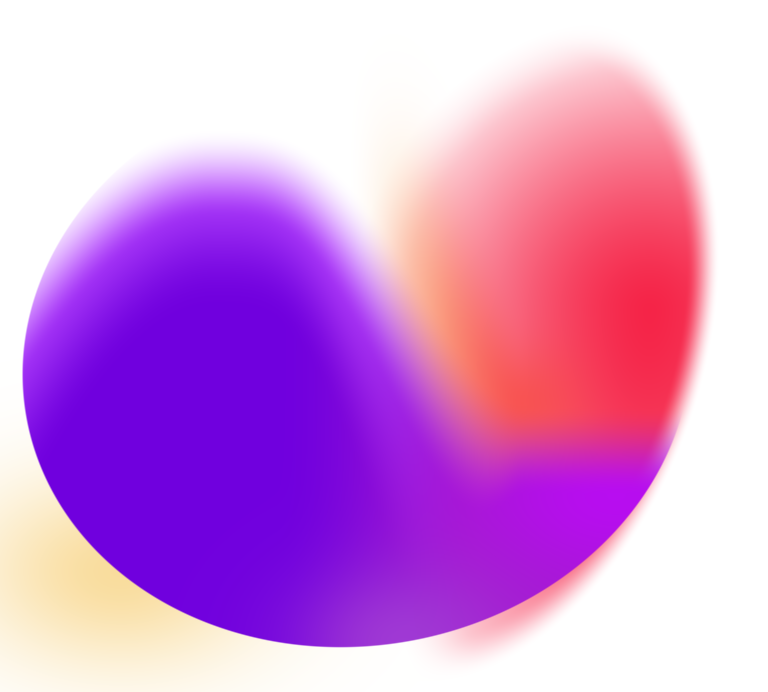
This background is drawn by a WebGL 2 fragment shader. Its source:

```glsl
#version 300 es
precision highp float;
// A soft two-lobed gradient blob on white: a blurred red ellipse lies under a
// crisp violet disc whose upper side dissolves along a curved valley line.
// Lengths are in canvas heights, with the origin at the lower left.

#define DISC_CENTER vec2(0.516, 0.480)
#define DISC_RADII vec2(0.4827, 0.4147)
#define DISC_SKEW 0.1
#define LOBE_CENTER vec2(0.686, 0.501)
#define LOBE_RADII vec2(0.328, 0.506)
#define LOBE_AXIS vec2(0.946, -0.324)
#define HOT_SPOT vec2(0.939, 0.552)
#define HOT_RADIUS 0.429
#define CREST vec2(0.311, 0.815)
#define VALLEY_SIZE vec2(0.448, 0.400)
#define VEIL_WIDTH 0.13

uniform vec2 u_resolution;
out vec4 fragColor;

const vec3 WHITE = vec3(1.0);
const vec3 YELLOW = vec3(0.97, 0.83, 0.52);
const vec3 RED = vec3(0.96, 0.14, 0.28);
const vec3 PEACH = vec3(0.98, 0.72, 0.45);
const vec3 CORAL = vec3(0.97, 0.28, 0.22);
const vec3 VIOLET = vec3(0.44, 0.00, 0.87);
const vec3 LILAC = vec3(0.72, 0.28, 1.00);
const vec3 ORCHID = vec3(0.64, 0.10, 0.81);
const vec3 NEON = vec3(0.72, 0.05, 0.94);
const vec3 MAUVE = vec3(0.63, 0.24, 0.83);

// Gaussian falloff around a centre, with separate widths per axis.
float glow(vec2 p, vec2 center, vec2 size) {
    vec2 d = (p - center) / size;
    return exp(-dot(d, d));
}

// Height of the line from the left crest down into the valley.
float veilHeight(float x) {
    float t = clamp((x - CREST.x) / VALLEY_SIZE.x, 0.0, 1.0);
    float left = min(x - CREST.x, 0.0);
    return CREST.y - VALLEY_SIZE.y * smoothstep(0.0, 1.0, pow(t, 1.5)) - 2.08 * left * left;
}

// Approximate distance below that line, positive on the violet side.
float veilDepth(vec2 p) {
    float e = 0.01;
    float slope = (veilHeight(p.x + e) - veilHeight(p.x - e)) / (2.0 * e);
    return (veilHeight(p.x) - p.y) / sqrt(1.0 + slope * slope);
}

// Opacity of the red lobe: blurred tilted ellipse times a fade from the hot spot.
float lobeAlpha(vec2 p) {
    vec2 d = p - LOBE_CENTER;
    vec2 across = vec2(dot(d, LOBE_AXIS), dot(d, vec2(-LOBE_AXIS.y, LOBE_AXIS.x)));
    float edge = 1.0 - smoothstep(0.87, 1.01, length(across / LOBE_RADII));
    vec2 h = p - HOT_SPOT;
    h.y *= h.y < 0.0 ? 0.5 : 1.0;
    float t = min(length(h) / HOT_RADIUS, 1.0);
    return edge * (1.0 - pow(t, 1.5)) * (1.0 - 0.6 * smoothstep(0.8, 1.0, t));
}

// Coverage of the violet disc, antialiased over about one pixel.
float discMask(vec2 p) {
    vec2 d = (p - DISC_CENTER) / DISC_RADII;
    float r = sqrt(max(dot(d, d) - DISC_SKEW * d.x * d.y, 0.0));
    float aa = 1.0 / (u_resolution.y * DISC_RADII.y);
    return 1.0 - smoothstep(1.0 - aa, 1.0 + aa, r);
}

// Colours inside the disc: lilac crest, violet body, orchid and neon right side.
vec3 discColor(vec2 p, float depth) {
    vec3 c = mix(VIOLET, ORCHID, smoothstep(0.40, 0.70, p.x));
    float crest = (1.0 - smoothstep(0.04, 0.26, depth)) * (1.0 - smoothstep(0.48, 0.68, p.x));
    c = mix(c, LILAC, crest);
    c = mix(c, NEON, glow(p, vec2(0.890, 0.285), vec2(0.19, 0.12)));
    return mix(c, MAUVE, 0.9 * glow(p, vec2(0.580, 0.070), vec2(0.15, 0.11)));
}

void main() {
    vec2 p = gl_FragCoord.xy / u_resolution.y;
    float depth = veilDepth(p);

    // Warm backdrop and red lobe
    vec3 color = mix(WHITE, YELLOW, 0.8 * glow(p, vec2(0.175, 0.175), vec2(0.215, 0.14)));
    color = mix(color, RED, lobeAlpha(p));

    // Orange light along the valley
    float span = smoothstep(0.50, 0.66, p.x) * (1.0 - smoothstep(0.74, 0.90, p.x));
    vec3 ember = mix(PEACH, CORAL, smoothstep(0.57, 0.75, p.x));
    color = mix(color, ember, 0.65 * span * exp(-depth * depth / 0.0064));

    // Violet disc, dissolving upward
    float veil = smoothstep(0.0, VEIL_WIDTH, depth);
    color = mix(color, discColor(p, depth), veil * discMask(p));

    fragColor = vec4(color, 1.0);
}
```
